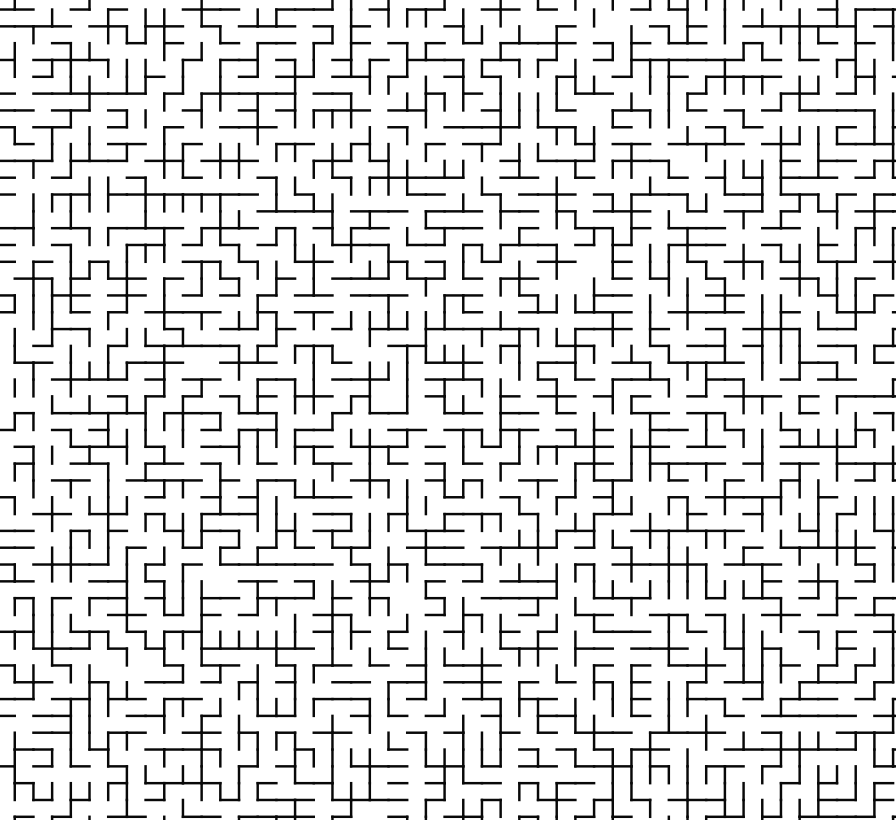
Give the GLSL for this pattern, as a Shadertoy shader.

```glsl
// Draws a dense maze of thin black walls on white, grown as branching trees on a grid.

// Lengths are in units of the canvas height
const vec2  CELL      = vec2(0.02279, 0.02051); // spacing of the wall posts
const vec2  ORIGIN    = vec2(0.0180, 0.0039);   // position of the first post
const float THICKNESS = 0.0030;                 // wall thickness
const float TERRAIN   = 0.5;                    // broad relief, lengthens the walls
const int   MAX_TRACE = 12;                     // steps followed towards a tree root
const vec3  PAPER     = vec3(1.0);
const vec3  INK       = vec3(0.03);

float hash(vec2 p) {
    return fract(sin(dot(p, vec2(127.1, 311.7))) * 43758.5453);
}

// The four grid directions: right, left, up, down
vec2 direction(int k) {
    return k < 2 ? vec2(1 - 2 * k, 0) : vec2(0, 5 - 2 * k);
}

// Random height of a post: noise over gentle hills
float height(vec2 post) {
    float hills = sin(post.x * 0.53 + 1.3 * sin(post.y * 0.21))
                + sin(post.y * 0.47 + 1.3 * sin(post.x * 0.19 + 2.0));
    return hash(post) + TERRAIN * hills;
}

// Step to the highest of the lower neighbours; zero at a local minimum (a root)
vec2 downhill(vec2 post) {
    float here = height(post);
    float best = -100.0;
    vec2 choice = vec2(0.0);
    for (int k = 0; k < 4; k++) {
        float h = height(post + direction(k));
        if (h < here && h > best) {
            best = h;
            choice = direction(k);
        }
    }
    return choice;
}

// Wall built by a post. Roots join a neighbouring tree with a lower root,
// so that walls never close into a loop.
vec2 wallFrom(vec2 post) {
    vec2 wall = downhill(post);
    if (wall != vec2(0.0)) return wall;

    float here = height(post);
    int first = int(4.0 * hash(post + 71.0));
    for (int i = 0; i < 4; i++) {
        vec2 d = direction((first + i) % 4);
        vec2 end = post + d;
        for (int j = 0; j < MAX_TRACE; j++) {
            vec2 s = downhill(end);
            if (s == vec2(0.0)) break;
            end += s;
        }
        if (height(end) < here) return d;
    }
    return vec2(0.0);
}

// Share of a square pixel covered by the box from lo to hi
float boxCoverage(vec2 p, vec2 lo, vec2 hi, float pixel) {
    vec2 span = min(p + 0.5 * pixel, hi) - max(p - 0.5 * pixel, lo);
    span = clamp(span / pixel, 0.0, 1.0);
    return span.x * span.y;
}

void mainImage(out vec4 fragColor, in vec2 fragCoord) {
    float pixel = 1.0 / iResolution.y;
    vec2 p = fragCoord * pixel - ORIGIN;
    vec2 post = floor(p / CELL + 0.5);
    vec2 local = p - post * CELL;

    // Walls meeting at the nearest post; overlapping soft ends darken the joints
    vec2 ownWall = wallFrom(post);
    float light = 1.0;
    for (int k = 0; k < 4; k++) {
        vec2 d = direction(k);
        if (ownWall == d || wallFrom(post + d) == -d) {
            vec2 tip = d * CELL;
            vec2 lo = min(tip, vec2(0.0)) - 0.5 * THICKNESS;
            vec2 hi = max(tip, vec2(0.0)) + 0.5 * THICKNESS;
            light *= 1.0 - boxCoverage(local, lo, hi, pixel);
        }
    }
    fragColor = vec4(mix(INK, PAPER, light), 1.0);
}
```
